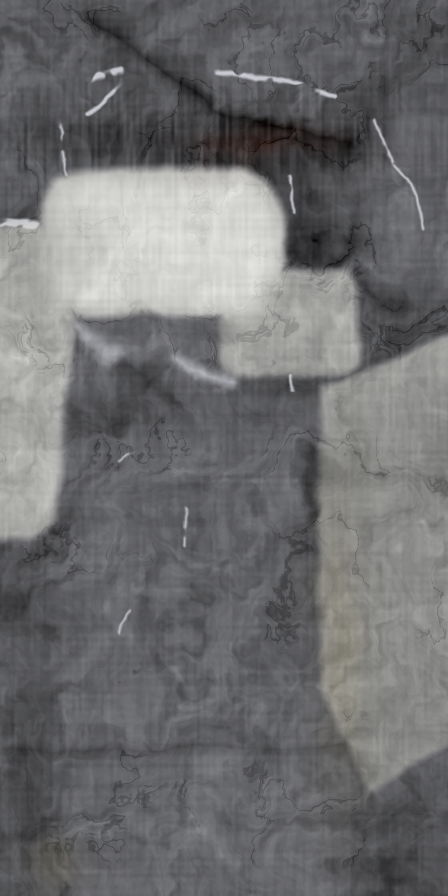
Reproduce this texture procedurally as a WebGL 2 fragment shader.

```glsl
#version 300 es
precision highp float;
uniform vec2 u_resolution;
out vec4 fragColor;

float hash(vec2 p) {
    return fract(sin(dot(p, vec2(127.1, 311.7))) * 43758.5453);
}

float noise(vec2 p) {
    vec2 i = floor(p), f = fract(p);
    f = f * f * (3.0 - 2.0 * f);
    return mix(mix(hash(i), hash(i + vec2(1, 0)), f.x),
               mix(hash(i + vec2(0, 1)), hash(i + vec2(1, 1)), f.x), f.y);
}

float fbm(vec2 p) {
    float sum = 0.0, amp = 0.5;
    for (int i = 0; i < 5; i++) {
        sum += amp * noise(p);
        p = mat2(1.6, 1.2, -1.2, 1.6) * p + 7.3;
        amp *= 0.5;
    }
    return sum;
}

float roundBox(vec2 p, vec2 halfSize, float r) {
    vec2 d = abs(p) - halfSize + r;
    return length(max(d, 0.0)) + min(max(d.x, d.y), 0.0) - r;
}

float segment(vec2 p, vec2 a, vec2 b) {
    vec2 pa = p - a, ba = b - a;
    return length(pa - ba * clamp(dot(pa, ba) / dot(ba, ba), 0.0, 1.0));
}

float stain(vec2 p, vec2 center, vec2 radius) {
    vec2 d = (p - center) / radius;
    return exp(-dot(d, d));
}

float fill(float d, float soft) {
    return 1.0 - smoothstep(-soft, soft, d);
}

float vein(vec2 p, vec2 a, vec2 b, float w) {
    float broken = smoothstep(0.22, 0.45, noise(p * 45.0));
    return fill(segment(p, a, b) - w, 0.004) * broken;
}

void main() {
    // Canvas units: x from 0 to 1, y from 0 to 2
    vec2 uv = gl_FragCoord.xy / u_resolution * vec2(1.0, 2.0);
    vec2 warp = vec2(fbm(uv * 9.0), fbm(uv * 9.0 + 31.0)) - 0.48;
    vec2 p = uv + warp * 0.075;
    vec2 q = uv + warp * 0.035;

    // Dark rock: base slab, arch and lower shelf
    float tone = 0.365 + 0.03 * fill(roundBox(p - vec2(0.43, 0.67), vec2(0.28, 0.36), 0.2), 0.06);
    tone += 0.04 * fill(roundBox(p - vec2(0.46, 0.1), vec2(0.31, 0.2), 0.08), 0.03);
    tone += 0.05 * stain(p, vec2(0.88, 1.55), vec2(0.16, 0.2));
    tone += 0.06 * stain(p, vec2(0.3, 1.21), vec2(0.2, 0.08));
    tone -= 0.14 * stain(p, vec2(0.32, 1.68), vec2(0.25, 0.06));
    tone -= 0.15 * stain(p, vec2(0.65, 1.64), vec2(0.2, 0.08));
    tone -= 0.19 * stain(p, vec2(0.69, 1.48), vec2(0.09, 0.1));
    tone -= 0.08 * stain(p, vec2(0.89, 1.3), vec2(0.15, 0.13));
    tone -= 0.17 * stain(p, vec2(0.0, 1.46), vec2(0.08, 0.07));
    tone -= 0.09 * stain(p, vec2(0.2, 1.08), vec2(0.13, 0.06));
    tone -= 0.11 * stain(p, vec2(0.67, 1.13), vec2(0.09, 0.03));
    tone -= 0.09 * stain(p, vec2(0.71, 0.85), vec2(0.03, 0.2));
    tone -= 0.07 * stain(p, vec2(0.04, 0.65), vec2(0.1, 0.2));
    tone -= 0.09 * stain(p, vec2(0.07, 0.2), vec2(0.08, 0.2));
    tone -= 0.08 * stain(p, vec2(0.9, 0.08), vec2(0.15, 0.16));

    // Crevices across the top and a ledge under the dome
    float crevice = min(segment(p, vec2(0.2, 1.96), vec2(0.48, 1.75)),
                        segment(p, vec2(0.48, 1.75), vec2(0.78, 1.68)));
    tone -= 0.2 * exp(-crevice * 50.0);
    tone -= 0.09 * exp(-segment(p, vec2(1.0, 1.95), vec2(0.82, 1.72)) * 25.0);
    tone -= 0.12 * exp(-segment(p, vec2(0.17, 1.25), vec2(0.4, 1.1)) * 50.0);
    tone -= 0.06 * exp(-abs(q.y - 0.33) * 120.0);
    tone += 0.24 * fill(segment(p, vec2(0.13, 1.31), vec2(0.26, 1.2)) - 0.02, 0.02);
    tone += 0.3 * fill(segment(p, vec2(0.39, 1.19), vec2(0.53, 1.15)) - 0.012, 0.02);

    // Pale rock: dome, left leg, bridge and right leg
    float dome = roundBox(q - vec2(0.36, 1.46), vec2(0.28, 0.165), 0.13);
    float leftLeg = roundBox(q - vec2(0.01 + (q.y - 1.1) * 0.1, 1.15), vec2(0.14, 0.35), 0.06);
    float bridge = roundBox(q - vec2(0.65, 1.28), vec2(0.155, 0.12), 0.05);
    float rightLeg = max(0.715 + 0.1 * smoothstep(0.5, 0.2, q.y) - q.x,
                         max(0.23 + (q.x - 0.82) * 0.64 - q.y, q.y - 1.17 - (q.x - 0.81) * 0.4));
    float paleTone = mix(0.53, 0.64, smoothstep(0.95, 1.3, uv.y));
    paleTone = mix(paleTone, 0.67, smoothstep(0.4, 0.15, uv.x));
    paleTone = mix(paleTone, 0.84, fill(dome + 0.015, 0.05));
    paleTone -= 0.1 * stain(p, vec2(0.12, 1.45), vec2(0.09, 0.1));
    float pale = fill(min(min(dome, leftLeg), min(bridge, rightLeg)), 0.014);
    tone = mix(tone, paleTone, pale);

    // Embossed relief, chipped cracks, vertical streaks and scan rows
    vec2 grain = uv * vec2(13.0, 10.0) + warp * 3.0;
    float relief = fbm(grain) - fbm(grain + vec2(0.2, -0.25));
    float calm = 1.0 - 0.55 * fill(dome, 0.03);
    tone += relief * 0.32 * calm;
    float chip = abs(fbm(uv * vec2(9.0, 7.0) + warp * 2.0 + 50.0) - 0.5);
    tone -= 0.09 * calm * smoothstep(0.025, 0.0, chip) * smoothstep(0.45, 0.65, noise(uv * 8.0));
    float streak = noise(uv * vec2(140.0, 14.0)) - 0.5;
    float rough = stain(uv, vec2(0.4, 1.68), vec2(0.45, 0.12));
    tone += streak * (0.045 + 0.12 * rough * (1.0 - pale));
    tone += (noise(uv * vec2(5.0, 110.0)) - 0.5) * 0.035;

    // Bright mineral veins
    vec2 v = uv + warp * 0.045;
    float veins = vein(v, vec2(0.49, 1.84), vec2(0.64, 1.82), 0.005);
    veins = max(veins, vein(v, vec2(0.64, 1.82), vec2(0.76, 1.78), 0.005));
    veins = max(veins, vein(v, vec2(0.84, 1.73), vec2(0.91, 1.6), 0.003));
    veins = max(veins, vein(v, vec2(0.91, 1.6), vec2(0.94, 1.49), 0.003));
    veins = max(veins, vein(v, vec2(0.0, 1.51), vec2(0.07, 1.5), 0.009));
    veins = max(veins, vein(v, vec2(0.2, 1.83), vec2(0.27, 1.84), 0.006));
    veins = max(veins, vein(v, vec2(0.27, 1.82), vec2(0.2, 1.75), 0.005));
    veins = max(veins, vein(v, vec2(0.14, 1.73), vec2(0.15, 1.61), 0.003));
    veins = max(veins, vein(v, vec2(0.65, 1.6), vec2(0.66, 1.53), 0.003));
    veins = max(veins, vein(v, vec2(0.41, 0.86), vec2(0.405, 0.76), 0.002));
    veins = max(veins, vein(v, vec2(0.655, 1.16), vec2(0.65, 1.11), 0.003));
    veins = max(veins, vein(v, vec2(0.26, 0.97), vec2(0.31, 1.0), 0.002));
    veins = max(veins, vein(v, vec2(0.26, 0.58), vec2(0.29, 0.63), 0.002));
    tone = mix(tone, 0.87, veins * 0.85);

    // Cool slate, with rust and tan deposits
    vec3 color = tone * mix(vec3(0.985, 0.99, 1.025), vec3(1.0, 1.0, 0.985), pale);
    float rust = stain(p, vec2(0.6, 1.67), vec2(0.16, 0.05)) * noise(uv * 22.0);
    float tan_ = stain(p, vec2(0.76, 0.55), vec2(0.05, 0.3)) + stain(p, vec2(0.12, 0.07), vec2(0.06, 0.05));
    color += rust * vec3(0.09, 0.02, 0.0) + tan_ * vec3(0.01, 0.0, -0.035);
    fragColor = vec4(clamp(color, 0.0, 1.0), 1.0);
}
```
